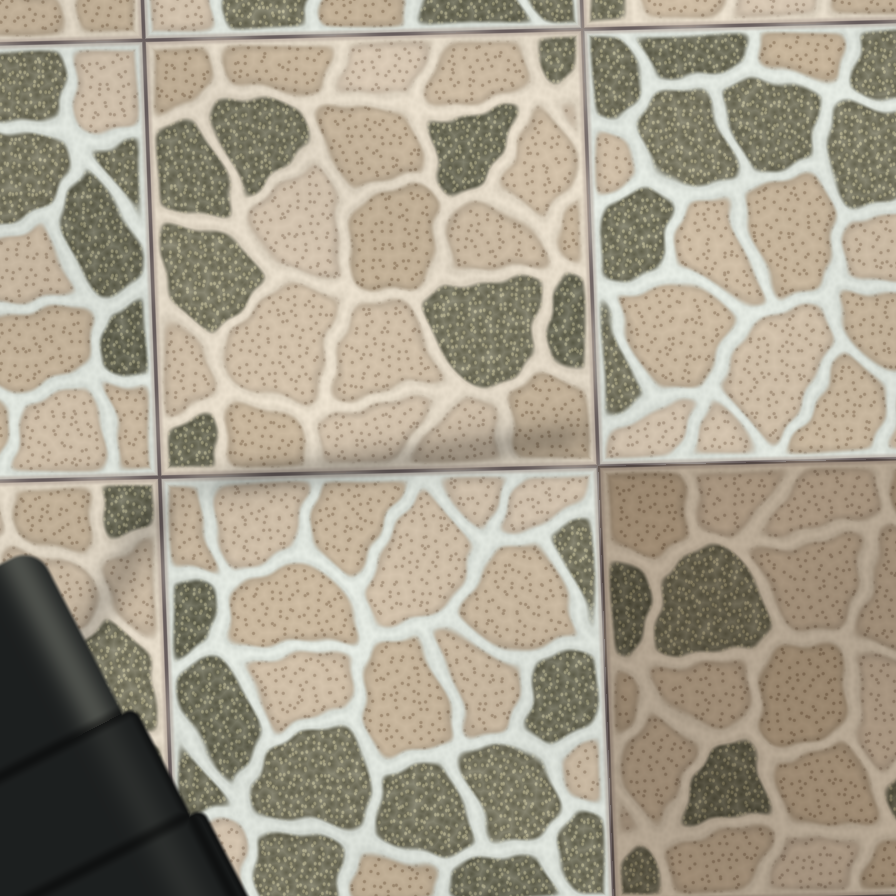
This texture is drawn by a WebGL 1 fragment shader. Its source:

```glsl
precision highp float;
// Worn square floor tiles printed with crazy-paving stones, crossed by a dark tube.
uniform vec2 u_resolution;

vec2 hash2(vec2 p) {
  p = mod(p, 289.0);
  return fract(sin(vec2(dot(p, vec2(127.1, 311.7)), dot(p, vec2(269.5, 183.3)))) * 4375.85);
}

// Distance to the nearest scattered point, for mineral grain
float cellular(vec2 p) {
  vec2 cell = floor(p);
  float nearest = 2.0;
  for (int j = -1; j <= 1; j++)
    for (int i = -1; i <= 1; i++) {
      vec2 c = cell + vec2(float(i), float(j));
      nearest = min(nearest, length(c + hash2(c) - p));
    }
  return nearest;
}

vec2 stoneCentre(vec2 cell, float design) {
  return cell + 0.08 + 0.84 * hash2(cell + design * 17.0 + 5.0);
}

// x: rounded distance to the stone edge, yz: random pair of the stone
vec3 paving(vec2 p, float design, float border) {
  vec2 base = floor(p), home = base, toHome = vec2(9.0);
  for (int j = -1; j <= 1; j++)
    for (int i = -1; i <= 1; i++) {
      vec2 c = base + vec2(float(i), float(j));
      vec2 d = stoneCentre(c, design) - p;
      if (dot(d, d) < dot(toHome, toHome)) { toHome = d; home = c; }
    }
  float sum = exp(-24.0 * border);
  for (int j = -2; j <= 2; j++)
    for (int i = -2; i <= 2; i++) {
      vec2 d = stoneCentre(home + vec2(float(i), float(j)), design) - p;
      vec2 gap = d - toHome;
      if (dot(gap, gap) > 0.0001)
        sum += exp(-24.0 * dot(0.5 * (d + toHome), normalize(gap)));
    }
  return vec3(-log(sum) / 24.0, hash2(home + design * 31.0 + 2.0));
}

float box(vec2 p, vec2 halfSize, float radius) {
  vec2 d = abs(p) - halfSize + radius;
  return length(max(d, 0.0)) + min(max(d.x, d.y), 0.0) - radius;
}

void main() {
  vec2 p = gl_FragCoord.xy / u_resolution;
  float px = 1.0 / min(u_resolution.x, u_resolution.y);

  // Slightly skewed tile grid: two designs alternate, every other row is turned
  vec2 t = vec2((p.x - 0.195 + 0.036 * p.y) / 0.490,
                (p.y - 0.463 - 0.025 * p.x) / 0.488);
  vec2 tile = floor(t), f = fract(t);
  float design = mod(tile.x + tile.y, 2.0);
  float warm = 1.0 - design;
  vec2 rim = min(f, 1.0 - f);
  float seam = min(rim.x, rim.y);
  if (mod(tile.y, 2.0) > 0.5) f = 1.0 - f;

  // Wobbly stone outlines
  vec2 w = f + 0.010 * sin(f.yx * 23.0 + vec2(1.0, 4.0) + design)
             + 0.004 * sin(f.yx * 61.0 + f * 37.0);
  vec3 stone = paving(w * 4.4 + 0.3, design, seam * 4.4 - 0.02);

  // Grain and slow stains
  float grain = cellular(p * 95.0);
  float fleck = cellular(p * vec2(150.0, 120.0) + 40.0);
  float stain = sin(p.x * 9.0 + 2.0 * sin(p.y * 7.0)) * sin(p.y * 11.0 + p.x * 4.0);

  // Beige and olive stones
  vec3 beige = mix(vec3(0.76, 0.69, 0.59), vec3(0.83, 0.77, 0.69), stone.z);
  beige += 0.05 * (grain - 0.5);
  beige -= vec3(0.12, 0.13, 0.13) * (1.0 - smoothstep(0.08, 0.26, grain));
  vec3 olive = mix(vec3(0.41, 0.41, 0.34), vec3(0.50, 0.49, 0.41), stone.z);
  olive += 0.16 * (grain - 0.5);
  olive += vec3(0.18, 0.17, 0.13) * (1.0 - smoothstep(0.10, 0.38, fleck));
  vec3 color = mix(beige, olive, step(0.56, stone.y));
  color *= 0.90 + 0.10 * smoothstep(0.06, 0.16, stone.x);

  // Pale raised grout, cool or warm by tile
  vec3 grout = mix(vec3(0.83, 0.85, 0.82), vec3(0.85, 0.81, 0.74), warm);
  grout += 0.05 * (1.0 - smoothstep(0.0, 0.06, stone.x)) + 0.04 * (fleck - 0.5);
  float soft = 0.018 + 9.0 * px;
  float line = 0.068 + 0.014 * sin(p.x * 31.0 + p.y * 43.0);
  color = mix(grout, color, smoothstep(line - soft, line + soft, stone.x));

  // Dirty seam between tiles
  float dirt = 0.75 + 0.25 * sin(p.x * 47.0 + sin(p.y * 39.0));
  color = mix(color, vec3(0.65, 0.59, 0.55), 0.5 * (1.0 - smoothstep(0.006, 0.016, seam)));
  color = mix(color, vec3(0.40, 0.36, 0.36), dirt * (1.0 - smoothstep(0.002, 0.004 + 2.0 * px, seam)));

  // Dull tile, stains and soft cast shadows
  float dull = step(0.5, tile.x) * step(tile.y, -0.5);
  color *= mix(vec3(1.0), vec3(0.79, 0.76, 0.73), dull);
  color *= 1.0 + 0.03 * stain;
  float band = p.y - 0.455 - 0.13 * (p.x - 0.2);
  float span = smoothstep(0.18, 0.28, p.x) * (1.0 - smoothstep(0.62, 0.68, p.x));
  color *= 1.0 - 0.22 * span * exp(-band * band * 2600.0);
  float slant = dot(p - vec2(0.14, 0.37), vec2(0.86, -0.51));
  color *= 1.0 - 0.18 * exp(-slant * slant * 2200.0) * smoothstep(0.48, 0.40, p.y) * step(p.x, 0.3);

  // Dark stepped tube entering from the lower left
  vec2 r = p - vec2(0.0, 0.37);
  vec2 q = vec2(dot(r, vec2(0.886, 0.46)), dot(r, vec2(0.46, -0.886)));
  float tube = box(q - vec2(-0.205, 0.25), vec2(0.25, 0.25), 0.03);
  float collar = box(q - vec2(-0.19, 0.36), vec2(0.25, 0.15), 0.012);
  float foot = box(q - vec2(-0.175, 0.50), vec2(0.25, 0.155), 0.012);
  float body = min(tube, min(collar, foot));
  float sheen = exp(-pow((q.x - 0.018) / 0.022, 2.0)) * (1.0 - 0.7 * step(0.21, q.y));
  vec3 rubber = vec3(0.11, 0.12, 0.12) + vec3(0.19, 0.19, 0.17) * sheen;
  rubber *= 0.55 + 0.45 * smoothstep(0.0, 0.012, min(abs(collar), abs(foot)));
  color = mix(rubber, color, smoothstep(-0.002 - px, 0.002 + px, body));

  gl_FragColor = vec4(clamp(color, 0.0, 1.0), 1.0);
}
```
